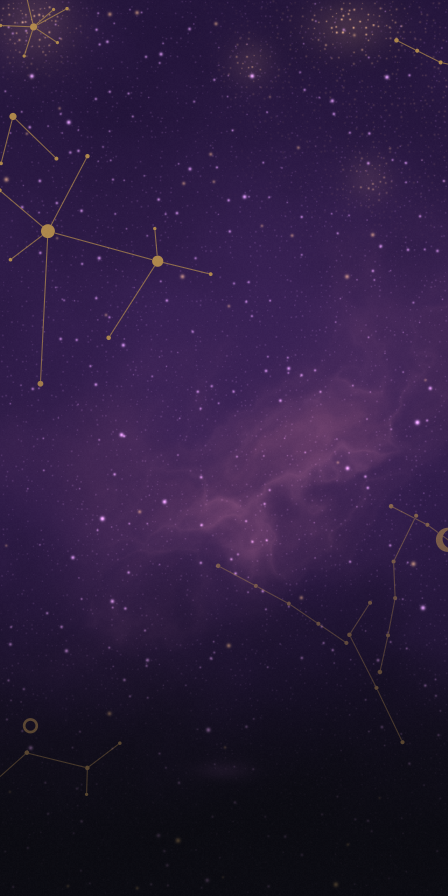
A Shadertoy shader for this background:

```glsl
#define NIGHT vec3(0.046, 0.045, 0.072)
#define INDIGO vec3(0.132, 0.078, 0.222)
#define VIOLET vec3(0.222, 0.130, 0.332)
#define MAUVE vec3(0.385, 0.225, 0.400)
#define GOLD vec3(0.74, 0.58, 0.30)
#define STAR_TINT vec3(0.80, 0.58, 0.80)
#define LINE_HALF_WIDTH 0.0012
#define NEBULA_CENTRE vec2(0.65, 0.98)
#define NEBULA_ANGLE 0.62
#define NEBULA_SIZE vec2(0.42, 0.17)

vec2 hash2(vec2 p) {
    vec3 q = fract(p.xyx * vec3(0.1031, 0.1030, 0.0973));
    q += dot(q, q.yzx + 33.33);
    return fract((q.xx + q.yz) * q.zy);
}

float cornerSlope(vec2 id, vec2 offset) {
    float a = 6.2832 * hash2(id).x;
    return dot(vec2(cos(a), sin(a)), offset);
}

float gradientNoise(vec2 p) {
    vec2 i = floor(p), f = fract(p), e = vec2(0.0, 1.0);
    vec2 u = f * f * f * (f * (f * 6.0 - 15.0) + 10.0);
    return mix(mix(cornerSlope(i, f), cornerSlope(i + e.yx, f - e.yx), u.x),
               mix(cornerSlope(i + e, f - e), cornerSlope(i + 1.0, f - 1.0), u.x), u.y);
}

float fbm(vec2 p) {
    float sum = 0.0, amp = 0.7;
    for (int i = 0; i < 5; i++) {
        sum += amp * gradientNoise(p);
        p = mat2(1.6, 1.2, -1.2, 1.6) * p + 5.3;
        amp *= 0.5;
    }
    return sum;
}

float softSpot(vec2 offset, vec2 size) {
    vec2 q = offset / size;
    return exp(-dot(q, q));
}

// Antialiased coverage of a signed distance
float cover(float d) {
    return clamp(0.5 - d * iResolution.x, 0.0, 1.0);
}

// One jittered star per grid cell
float stars(vec2 p, float cells, float density, float radius) {
    vec2 g = p * cells, id = floor(g);
    vec2 place = hash2(id + cells), kind = hash2(id + cells + 57.3);
    vec2 offset = (g - id - 0.2 - 0.6 * place) / cells;
    float r = radius * (0.6 + 0.6 * kind.y);
    return step(kind.x, density) * (0.35 + 0.65 * kind.y) * softSpot(offset, vec2(r));
}

float link(vec2 p, vec2 a, vec2 b, float node) {
    vec2 ab = b - a;
    float t = clamp(dot(p - a, ab) / dot(ab, ab), 0.0, 1.0);
    float line = 0.75 * cover(length(p - a - ab * t) - LINE_HALF_WIDTH);
    return max(line, cover(length(p - b) - node));
}

// Wandering line of linked stars
float chain(vec2 p, vec2 a, float angle, float len, int count, float bend) {
    float ink = cover(length(p - a) - 0.005);
    for (int i = 0; i < count; i++) {
        vec2 h = bend * (hash2(vec2(float(i) + 3.0, angle * 17.0 + 60.0)) - 0.5);
        vec2 b = a + len * (1.0 + h.y) * vec2(cos(angle + h.x), sin(angle + h.x));
        ink = max(ink, link(p, a, b, 0.0045));
        a = b;
    }
    return ink;
}

// Bright star with spokes of shrinking length
float hub(vec2 p, vec2 c, float node, float angle, float turn, float reach, float decay, int count) {
    float ink = cover(length(p - c) - node);
    for (int i = 0; i < count; i++) {
        ink = max(ink, link(p, c, c + reach * vec2(cos(angle), sin(angle)), 0.003 + 0.01 * reach));
        angle += turn;
        reach *= decay;
    }
    return ink;
}

float constellations(vec2 p) {
    float ink = hub(p, vec2(0.107, 1.484), 0.0155, -1.62, 1.353, 0.341, 0.745, 5);
    ink = max(ink, hub(p, vec2(0.352, 1.417), 0.0125, -2.14, 1.9, 0.203, 0.6, 3));
    ink = max(ink, hub(p, vec2(0.195, 0.286), 0.005, 2.9, -2.25, 0.14, 0.65, 3));
    ink = max(ink, hub(p, vec2(0.075, 1.94), 0.008, 0.5, 1.3, 0.085, 0.93, 6));
    ink = max(ink, hub(p, vec2(0.029, 1.74), 0.008, -0.77, -1.05, 0.135, 0.8, 2));
    ink = max(ink, chain(p, vec2(0.06, 0.32), 3.87, 0.1, 1, 0.0));
    ink = max(ink, chain(p, vec2(0.487, 0.737), -0.48, 0.083, 4, 0.3));
    ink = max(ink, chain(p, vec2(0.78, 0.583), -1.1, 0.135, 2, 0.15));
    ink = max(ink, chain(p, vec2(0.78, 0.583), 1.0, 0.085, 1, 0.0));
    ink = max(ink, chain(p, vec2(0.848, 0.5), 1.3, 0.085, 4, 0.7));
    ink = max(ink, chain(p, vec2(0.873, 0.87), -0.7, 0.075, 3, 1.0));
    ink = max(ink, chain(p, vec2(0.885, 1.91), -0.35, 0.06, 3, 0.3));
    // Ring and crescent
    ink = max(ink, cover(abs(length(p - vec2(0.068, 0.38)) - 0.014) - 0.003));
    float crescent = max(length(p - vec2(1.0, 0.795)) - 0.027, 0.022 - length(p - vec2(1.01, 0.797)));
    return max(ink, cover(crescent));
}

void mainImage(out vec4 fragColor, in vec2 fragCoord) {
    vec2 p = fragCoord / iResolution.x;
    vec2 warp = vec2(fbm(p * 3.0), fbm(p * 3.0 + 17.0));

    // Violet haze
    float haze = softSpot(p - vec2(0.55, 1.15), vec2(0.8, 0.6)) + 0.6 * fbm(p * 2.0 + 4.0);
    vec3 col = mix(INDIGO, VIOLET, clamp(haze, 0.0, 1.0));

    // Diagonal nebula with drawn-out filaments
    float c = cos(NEBULA_ANGLE), s = sin(NEBULA_ANGLE);
    vec2 q = mat2(c, -s, s, c) * (p - NEBULA_CENTRE);
    float body = softSpot(q + 0.22 * warp, NEBULA_SIZE);
    float wisps = 0.75 + 0.8 * fbm(q * vec2(5.0, 11.0) + 1.5 * warp);
    float ridge = 1.0 - abs(gradientNoise(q * vec2(3.0, 11.0) + 2.2 * warp));
    float side = 0.3 * softSpot(p - vec2(0.2, 0.95) + 0.2 * warp, vec2(0.22, 0.13));
    col = mix(col, MAUVE, clamp(body * wisps + side, 0.0, 1.0));
    col += vec3(0.10, 0.065, 0.06) * body * pow(ridge, 7.0);

    // Darkness rising from the foot
    float light = smoothstep(0.12, 0.85, p.y + 0.12 * warp.x);
    col = mix(NIGHT, col, light);
    col += 0.12 * MAUVE * softSpot(p - vec2(0.5, 0.28), vec2(0.06, 0.02));

    // Warm glows and gold dust
    float glow = softSpot(p - vec2(0.075, 1.95), vec2(0.09))
               + softSpot(p - vec2(0.78, 1.94), vec2(0.09, 0.06))
               + 0.7 * softSpot(p - vec2(0.56, 1.86), vec2(0.05))
               + 0.6 * softSpot(p - vec2(0.823, 1.6), vec2(0.05));
    col += 0.17 * GOLD * glow;
    float dust = 0.7 * glow + 0.2 * smoothstep(1.3, 1.9, p.y) * smoothstep(0.3, 0.9, p.x);
    col += GOLD * dust * stars(p, 75.0, 0.5, 0.0022);
    col += 0.8 * GOLD * stars(p + 0.37, 11.0, 0.14, 0.0045) * (0.35 + 0.65 * light);

    // Star layers, small to large
    float field = 0.15 * stars(p, 90.0, 0.3, 0.0018) + 0.65 * stars(p, 26.0, 0.25, 0.0028)
                + stars(p, 10.0, 0.3, 0.0042);
    col += STAR_TINT * field * (0.2 + 0.8 * light);

    float ink = constellations(p) * mix(0.42, 0.9, smoothstep(0.5, 1.4, p.y));
    col = mix(col, GOLD, ink);
    col += 0.012 * (hash2(floor(p * 384.0)).x - 0.5);
    fragColor = vec4(col, 1.0);
}
```
